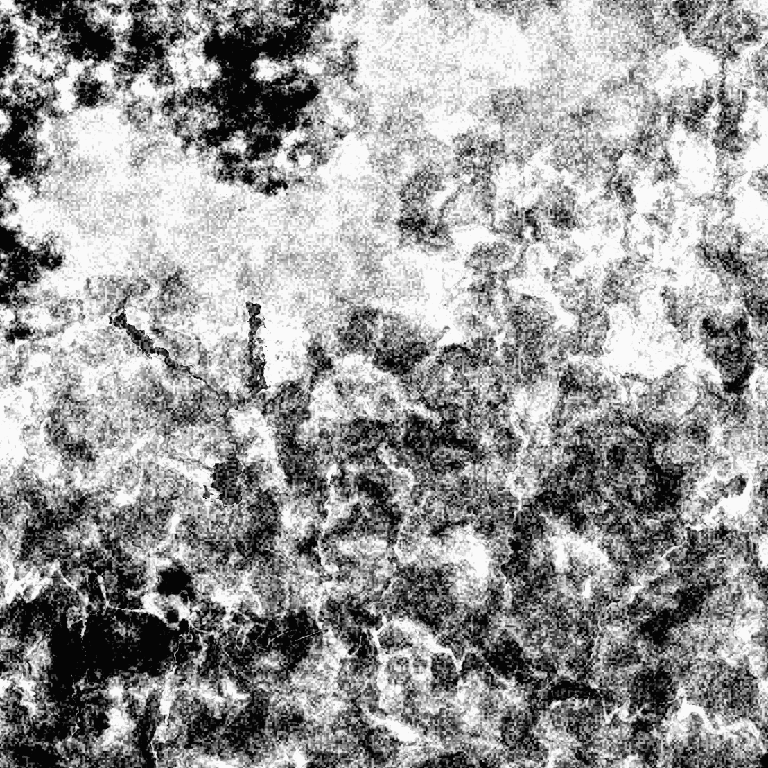
This texture is drawn by a Shadertoy shader. Its source:

```glsl
// Grey satellite-like terrain: pale plains, dark scrubland and mottled lowland.
// Layered noise sets the tone of each region, warped segments carve bright and
// dark channels, and a fine square-celled grain speckles everything.

const float GRAIN_CELLS = 340.0;
const float PALE = 0.86;
const float LOWLAND = 0.52;

float hash(vec2 p) {
    vec3 q = fract(p.xyx * vec3(0.1031, 0.1030, 0.0973));
    q += dot(q, q.yzx + 33.33);
    return fract((q.x + q.y) * q.z);
}

// Hash values of the four cell corners blended by f
float blendCorners(vec2 cell, vec2 f) {
    float low = mix(hash(cell), hash(cell + vec2(1, 0)), f.x);
    float high = mix(hash(cell + vec2(0, 1)), hash(cell + vec2(1, 1)), f.x);
    return mix(low, high, f.y);
}

float noise(vec2 p) {
    vec2 f = fract(p);
    return blendCorners(floor(p), f * f * (3.0 - 2.0 * f));
}

// Layered noise centred on zero; a higher gain gives more fine detail
float fbm(vec2 p, float gain) {
    float sum = 0.0;
    float weight = 0.5;
    for (int i = 0; i < 5; i++) {
        sum += weight * (noise(p) - 0.5);
        p = mat2(1.6, 1.2, -1.2, 1.6) * p + 17.3;
        weight *= gain;
    }
    return sum;
}

float segmentDistance(vec2 p, vec4 ends) {
    vec2 along = ends.zw - ends.xy;
    vec2 rel = p - ends.xy;
    return length(rel - along * clamp(dot(rel, along) / dot(along, along), 0.0, 1.0));
}

// One inside the radius, fading to zero over the given softness
float within(float dist, float radius, float softness) {
    return 1.0 - smoothstep(radius - softness, radius + softness, dist);
}

// Square grain cells with borders softened by part of a pixel
float grain(vec2 p, float cells, float pixel) {
    vec2 q = p * cells;
    vec2 f = clamp((fract(q) - 0.5) / (0.4 * pixel * cells) + 0.5, 0.0, 1.0);
    return 2.0 * blendCorners(floor(q), f) - 1.0;
}

float brightChannels(vec2 p) {
    vec4 paths[12] = vec4[12](
        vec4(0.69, 0.78, 0.68, 0.55), vec4(0.68, 0.55, 0.675, 0.40),
        vec4(0.675, 0.40, 0.665, 0.23), vec4(0.51, 0.42, 0.52, 0.27),
        vec4(0.50, 0.26, 0.52, 0.05), vec4(0.43, 0.40, 0.42, 0.16),
        vec4(0.76, 0.14, 0.88, 0.30), vec4(0.88, 0.30, 1.00, 0.37),
        vec4(0.88, 1.00, 0.85, 0.72), vec4(0.93, 0.88, 0.84, 0.58),
        vec4(0.11, 0.22, 0.09, 0.05), vec4(0.235, 0.20, 0.20, 0.00));
    float dist = 1.0;
    for (int i = 0; i < 12; i++) dist = min(dist, segmentDistance(p, paths[i]));
    return dist;
}

float darkChannels(vec2 p) {
    vec4 paths[6] = vec4[6](
        vec4(0.155, 0.62, 0.165, 0.565), vec4(0.165, 0.565, 0.23, 0.51),
        vec4(0.23, 0.51, 0.30, 0.485), vec4(0.335, 0.60, 0.335, 0.51),
        vec4(0.335, 0.51, 0.30, 0.485), vec4(0.30, 0.485, 0.28, 0.36));
    float dist = 1.0;
    for (int i = 0; i < 6; i++) dist = min(dist, segmentDistance(p, paths[i]));
    return dist;
}

void mainImage(out vec4 fragColor, in vec2 fragCoord) {
    float pixel = 1.0 / iResolution.y;
    vec2 p = fragCoord * pixel;
    vec2 warp = vec2(fbm(p * 24.0, 0.56), fbm(p * 24.0 + 41.0, 0.56));
    vec2 rough = p + 0.16 * warp;
    vec2 winding = p + 0.065 * warp;

    // Regions
    float west = 1.0 - smoothstep(0.22, 0.42, p.x);
    float south = 1.0 - smoothstep(0.32, 0.64, rough.y + 0.12 * west + 0.15 * fbm(p * 5.0, 0.6));
    float plain = max(within(segmentDistance(rough, vec4(0.14, 0.73, 0.46, 0.68)), 0.09, 0.07),
                      within(segmentDistance(rough, vec4(0.48, 0.92, 0.75, 0.91)), 0.08, 0.08));
    float scrub = max(within(segmentDistance(rough, vec4(0.0, 0.95, 0.36, 0.92)), 0.085, 0.03),
                      within(segmentDistance(rough, vec4(0.0, 0.9, 0.0, 0.6)), 0.045, 0.025));
    scrub = max(scrub, within(segmentDistance(rough, vec4(0.39, 0.87, 0.34, 0.77)), 0.03, 0.015));
    float burnt = within(segmentDistance(rough, vec4(0.0, 0.12, 0.22, 0.17)), 0.09, 0.06);
    float upland = smoothstep(0.52, 0.64, p.x) * smoothstep(0.42, 0.56, p.y);

    // Mottled ground with streaks running north in the lowland, east in the plain
    float mottle = fbm(p * 21.0 + 1.2 * warp + 5.0, 0.74);
    float furrow = noise(winding * vec2(80.0, 14.0)) - 0.5;
    float drift = noise(p * vec2(16.0, 90.0) + 3.0) - 0.5;
    float tone = mix(PALE, LOWLAND, south) + mottle * mix(1.5, 0.45, plain);
    tone += 0.05 * plain + 0.28 * south * furrow + 0.12 * (1.0 - south) * drift;

    // Small dark thickets, densest in the middle east
    float thicket = smoothstep(0.62, 0.74, noise(rough * vec2(21.0, 27.0) + 2.0) + 0.3 * mottle);
    float belt = within(abs(p.y - 0.46), 0.14, 0.12) * smoothstep(0.05, 0.3, p.x);
    tone -= 0.32 * thicket * (1.0 - plain) * mix(0.4, 1.0, belt);

    tone = mix(tone, 0.34 + 3.1 * fbm(p * 32.0 + 9.0, 0.68), scrub);
    tone = mix(tone, 0.32 + 2.3 * mottle + 0.6 * furrow, burnt);

    // Pale branching valleys, strongest in the north east
    float vein = abs(noise(winding * vec2(22.0, 11.0) + 8.0) - 0.5);
    float valley = within(vein, 0.05, 0.045) - 0.3;
    tone += (1.0 - max(plain, scrub)) * mix(0.17, 0.3, upland) * valley;

    // Channels, with a broad pale margin in the upland
    float dark = within(darkChannels(winding), 0.0025 + 0.05 * max(mottle, 0.0), 0.003);
    tone = mix(tone, 0.1 + 0.8 * max(-mottle, 0.0), 0.85 * dark);
    float bright = brightChannels(winding);
    tone += 0.25 * upland * within(bright, 0.007, 0.005);
    tone = mix(tone, 0.92 + mottle, 0.8 * within(bright, 0.0032 + 0.006 * mottle, 0.002));
    vec2 meander = p + 0.06 * vec2(noise(p * 31.0), noise(p * 31.0 + 31.0)) - 0.03;
    float bend = 0.016 * sin(110.0 * meander.x + 3.0 * sin(17.0 * p.x));
    float river = 0.6 * abs(meander.y - 0.25 + 0.2 * meander.x + bend);
    tone = mix(tone, 0.97 + mottle, 0.85 * within(river, 0.004 + 0.008 * mottle, 0.003));

    // Speckle, strongest on the dark ground
    float speckle = grain(p, GRAIN_CELLS, pixel);
    tone += speckle * mix(0.33, 0.15, smoothstep(0.45, 0.95, tone));
    fragColor = vec4(vec3(clamp(tone, 0.02, 0.98)), 1.0);
}
```
